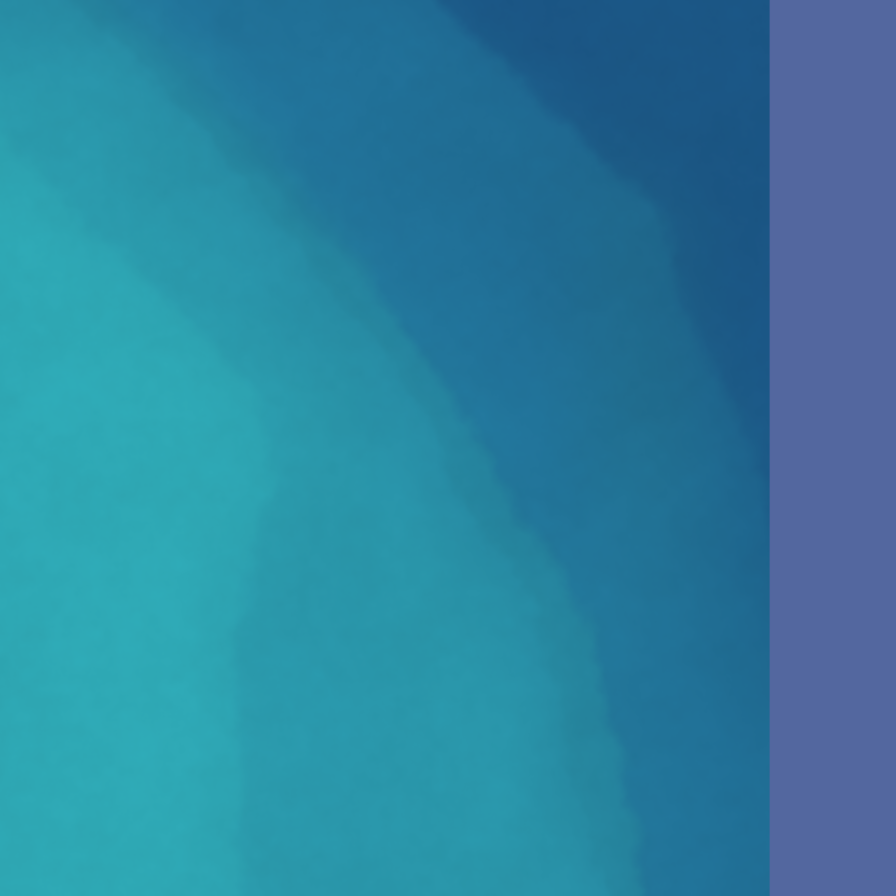
Give the GLSL for this background, as a Shadertoy shader.

```glsl
// Layered watercolor washes from teal to navy, with a flat violet band on the right.

const vec3 BRIGHT_TEAL = vec3(0.182, 0.660, 0.708);
const vec3 MID_TEAL    = vec3(0.163, 0.590, 0.668);
const vec3 DUSK_TEAL   = vec3(0.150, 0.530, 0.635);
const vec3 OCEAN_BLUE  = vec3(0.130, 0.452, 0.603);
const vec3 SLATE_BLUE  = vec3(0.118, 0.402, 0.558);
const vec3 NAVY        = vec3(0.104, 0.335, 0.520);
const vec3 BAND_VIOLET = vec3(0.325, 0.402, 0.625);

const float BAND_LEFT   = 0.859;  // left edge of the flat band
const float WARP_AMOUNT = 0.055;  // large wobble of the wash borders
const float FRAY_AMOUNT = 0.028;  // small ragged detail of the borders
const float GRAIN       = 0.035;  // strength of the paper mottling
const float BLOOM       = 0.050;  // strength of the broad pigment clouds
const int   OCTAVES     = 5;

float hash(vec2 p) {
    return fract(sin(dot(p, vec2(127.1, 311.7))) * 43758.5453);
}

float valueNoise(vec2 p) {
    vec2 cell = floor(p);
    vec2 f = fract(p);
    f = f * f * (3.0 - 2.0 * f);
    float low  = mix(hash(cell), hash(cell + vec2(1.0, 0.0)), f.x);
    float high = mix(hash(cell + vec2(0.0, 1.0)), hash(cell + vec2(1.0, 1.0)), f.x);
    return mix(low, high, f.y);
}

// Fractal noise, centred on zero
float fbm(vec2 p) {
    const mat2 turn = mat2(0.8, 0.6, -0.6, 0.8);
    float sum = 0.0;
    float amplitude = 0.5;
    for (int i = 0; i < OCTAVES; i++) {
        sum += amplitude * (valueNoise(p) - 0.5);
        p = turn * p * 2.03 + 17.3;
        amplitude *= 0.5;
    }
    return sum;
}

// Horizontal position of each wash border at height y
float tealBorder(float y) {
    float bulge = (y - 0.47) / 0.13;
    return 0.26 + 0.045 * exp(-bulge * bulge) - 0.85 * max(y - 0.56, 0.0);
}

float blueBorder(float y) {
    return 0.72 - 0.59 * pow(y, 1.75);
}

float navyBorder(float y) {
    return 0.74 + 0.37 * (0.76 - y) - 0.70 * max(y - 0.76, 0.0);
}

// Coverage of a wash: a crisp rim blended with a slow bleed
float wash(float d, float rim, float bleed, float crispness) {
    float sharp = smoothstep(-rim, rim, d);
    float soft = smoothstep(-bleed, bleed, d);
    return mix(soft, sharp, crispness);
}

vec3 paintWashes(vec2 uv) {
    // Ragged horizontal displacement shared by all borders
    float wobble = WARP_AMOUNT * fbm(uv * 6.0 + 3.1);
    float fray = FRAY_AMOUNT * fbm(uv * 32.0 + 9.7);
    float x = uv.x + wobble + fray;

    float tealDist = x - tealBorder(uv.y);
    float blueDist = x - blueBorder(uv.y);
    float navyDist = x - navyBorder(uv.y);

    // Washes from light to dark
    float upperSoftness = smoothstep(0.62, 0.95, uv.y);
    vec3 color = mix(BRIGHT_TEAL, MID_TEAL, wash(tealDist, 0.014, 0.13, 0.35));
    color = mix(color, DUSK_TEAL, 0.85 * smoothstep(-0.20, 0.02, blueDist));
    float blueRim = mix(0.012, 0.09, upperSoftness);
    color = mix(color, OCEAN_BLUE, wash(blueDist, blueRim, 0.10, 0.65));
    color = mix(color, SLATE_BLUE, smoothstep(0.02, 0.30, blueDist) * (1.0 - 0.6 * upperSoftness));
    color = mix(color, NAVY, wash(navyDist, 0.014, 0.10, 0.50));

    // Faint inner tide line and a dusky top left corner
    float tide = smoothstep(-0.008, 0.008, blueDist + 0.055 + 0.03 * fbm(uv * 9.0));
    color *= 1.0 - 0.025 * tide * (1.0 - smoothstep(-0.01, 0.02, blueDist));
    color = mix(color, DUSK_TEAL, 0.55 * smoothstep(0.16, 0.0, length(uv - vec2(0.0, 1.02)) + wobble));

    // Greenish glaze along the right side
    vec2 glaze = (uv - vec2(0.72, 0.57)) / vec2(0.09, 0.30);
    color += vec3(0.004, 0.012, -0.010) * exp(-dot(glaze, glaze));

    // Pigment clouds and paper mottling
    float pigment = BLOOM * fbm(uv * 11.0 + 4.0 * wobble) + GRAIN * fbm(uv * 65.0 + 23.0);
    return color * (1.0 + pigment);
}

void mainImage(out vec4 fragColor, in vec2 fragCoord) {
    vec2 uv = fragCoord / iResolution.xy;
    float pixel = 1.0 / iResolution.x;
    float band = smoothstep(-pixel, pixel, uv.x - BAND_LEFT);
    fragColor = vec4(mix(paintWashes(uv), BAND_VIOLET, band), 1.0);
}
```
